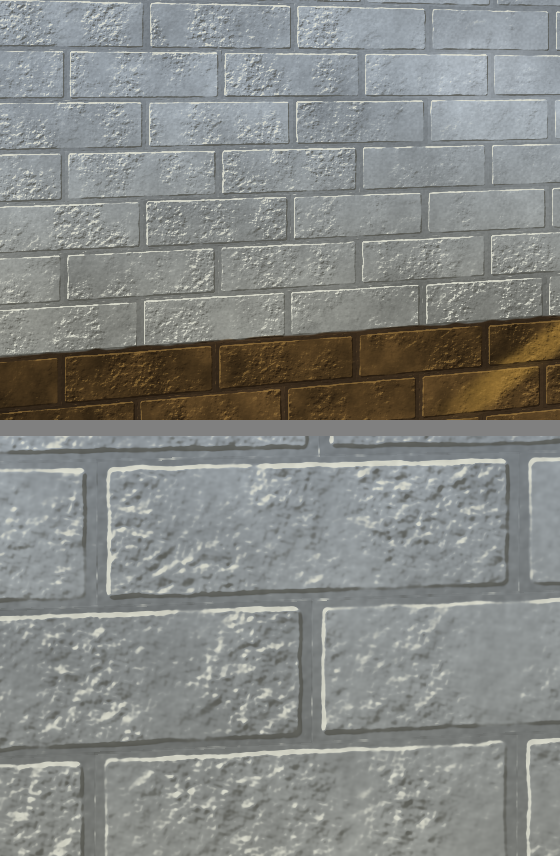
Top, the full canvas; bottom, a detail of the centre.
Give the GLSL for this texture, as a Shadertoy shader.

```glsl
#define ROW_HEIGHT 0.1233
#define ROW_TAPER 0.0137
#define HALF_BRICK 0.1922
#define FORESHORTEN 0.0238
#define JOINT vec2(0.0088, 0.0066)
#define CORNER 0.005
#define PAINT_ROW 5.95
#define LIGHT_STEP vec2(0.0008, 0.0011)
#define GRAIN 105.0
#define ROUGHNESS 1.75

float hash(vec2 p) {
    vec3 q = fract(p.xyx * vec3(0.1031, 0.1030, 0.0973));
    q += dot(q, q.yzx + 33.33);
    return fract((q.x + q.y) * q.z);
}

float noise(vec2 p) {
    vec2 i = floor(p), f = fract(p);
    f = f * f * (3.0 - 2.0 * f);
    return mix(mix(hash(i), hash(i + vec2(1, 0)), f.x),
               mix(hash(i + vec2(0, 1)), hash(i + vec2(1, 1)), f.x), f.y);
}

float fbm(vec2 p) {
    float sum = 0.0, amp = 0.5;
    for (int i = 0; i < 3; i++) {
        sum += amp * noise(p);
        p = mat2(1.6, 1.2, -1.2, 1.6) * p + 7.3;
        amp *= 0.5;
    }
    return sum;
}

// Row position, counted downward along the converging courses
float rowAt(vec2 p) {
    return (p.y - 0.1163 - 0.0078 * p.x) / (ROW_HEIGHT - ROW_TAPER * p.x);
}

// x: signed distance to the brick outline, yz: brick index
vec3 brickAt(vec2 p) {
    float row = rowAt(p), k = floor(row);
    float x = p.x - 0.1615 + 0.0028 * k + 0.006 * (hash(vec2(k, 4.0)) - 0.5);
    float scale = HALF_BRICK - FORESHORTEN * x;
    float col = (x / scale - mod(k, 2.0)) * 0.5;
    vec2 cell = vec2(col, row);
    vec2 size = vec2(2.0 * scale * scale / HALF_BRICK, ROW_HEIGHT - ROW_TAPER * p.x);
    vec2 id = floor(cell);
    vec2 q = abs(fract(cell) - 0.5) * size - 0.5 * size + JOINT + CORNER;
    float d = length(max(q, 0.0)) + min(max(q.x, q.y), 0.0) - CORNER;
    d += 0.003 * (fbm(p * 45.0) - 0.45) + 0.0015 * (hash(id) - 0.5);
    return vec3(d, id);
}

// Relief of the brick faces with pitted, patchy roughness
float relief(vec2 p) {
    vec3 brick = brickAt(p);
    float face = smoothstep(0.0015, -0.0022, brick.x);
    float crisp = mix(0.15, 0.75, smoothstep(0.2, 0.75, noise(p * 28.0 + 5.0)));
    vec2 shift = brick.yz * 3.7;
    float patches = smoothstep(0.22, 0.66, fbm(p * vec2(17.0, 10.0) + shift));
    float rough = mix(0.3, 0.3 + patches, face);
    float calm = smoothstep(0.72, 1.08, p.x) * (1.0 - smoothstep(0.45, 0.65, p.y));
    rough *= ROUGHNESS * mix(1.0, 0.38, calm);
    return crisp * face + rough * fbm(p * GRAIN * vec2(0.9, 1.0) + shift);
}

void mainImage(out vec4 fragColor, in vec2 fragCoord) {
    vec2 p = vec2(fragCoord.x, iResolution.y - fragCoord.y) / iResolution.y;
    vec3 brick = brickAt(p);
    float face = smoothstep(0.002, -0.002, brick.x);
    float slope = relief(p + LIGHT_STEP) - relief(p - LIGHT_STEP);
    float lit = smoothstep(0.07, 0.4, slope);
    float shade = smoothstep(0.05, 0.5, -slope);
    float tint = hash(brick.yz + 9.0) - 0.5;
    float cloud = fbm(p * 4.0 + 2.0) - 0.45;
    float mottle = fbm(p * vec2(24.0, 18.0) + brick.yz * 2.3) - 0.45;

    // White paint: cool at the top, warmer and duller below
    vec3 white = mix(vec3(0.595, 0.63, 0.66), vec3(0.525, 0.53, 0.505),
                     smoothstep(0.15, 0.8, p.y));
    white *= mix(0.85, 1.0, face);
    white *= 1.0 + 0.08 * tint + 0.3 * cloud + 0.16 * mottle * face;
    vec2 glow = (p - vec2(1.17, 0.15)) * vec2(6.0, 9.0);
    white += 0.09 * exp(-dot(glow, glow));
    white *= 1.0 + 0.35 * clamp(slope, -0.5, 0.5);
    white = mix(white, vec3(0.86, 0.86, 0.80), 0.85 * lit);
    white = mix(white, vec3(0.33, 0.33, 0.30), 0.65 * shade);

    // Brown paint with a slanting streak of sunlight
    vec3 brown = mix(vec3(0.215, 0.165, 0.11), vec3(0.295, 0.222, 0.125), face);
    brown *= 1.0 + 0.2 * tint + 0.5 * cloud + 0.7 * mottle * face;
    brown *= mix(0.9, 1.1, smoothstep(0.1, 0.9, p.x));
    float streak = abs(p.y - 0.78 - 0.72 * (1.333 - p.x) + 0.08 * cloud);
    float sun = smoothstep(0.065, 0.02, streak) * smoothstep(1.0, 1.18, p.x);
    brown = mix(brown, vec3(0.62, 0.48, 0.22), sun * mix(0.2, 0.65, face));
    brown *= 1.0 + 0.5 * clamp(slope, -0.5, 0.5);
    brown = mix(brown, vec3(0.62, 0.49, 0.26), 0.5 * lit);
    brown = mix(brown, vec3(0.13, 0.09, 0.05), 0.6 * shade);

    float edge = rowAt(p) + 0.05 * (noise(p * 35.0) - 0.5);
    vec3 color = mix(white, brown, smoothstep(PAINT_ROW - 0.025, PAINT_ROW + 0.025, edge));
    color *= 0.96 + 0.08 * noise(p * 210.0);
    fragColor = vec4(color, 1.0);
}
```
